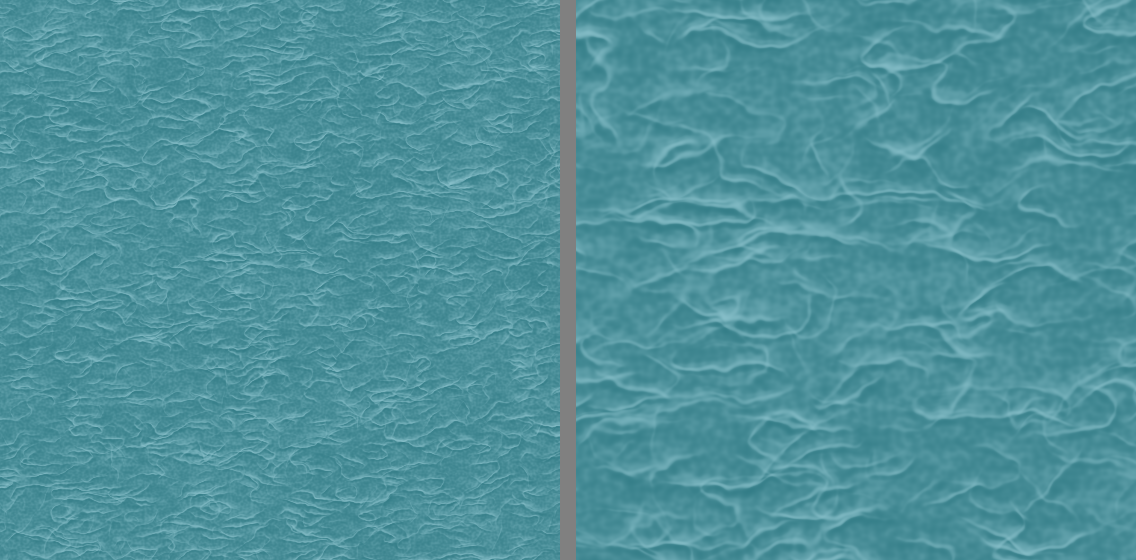
Left, the full canvas; right, a detail of the centre.
Give the GLSL for this texture, as a WebGL 1 fragment shader.

```glsl
precision highp float;
// Teal creased leather: thin, mostly level wrinkles with lit ridges and tight shadows.

#define BASE_COLOR vec3(0.290, 0.560, 0.600)
#define LIGHT_STEP vec3(0.140, 0.110, 0.110)
#define CREASE_SCALE vec2(12.0, 29.0)
#define CREASE_WIDTH 0.0014
#define SHADOW_WIDTH 0.0042
#define CREASE_LIGHT 1.45
#define CREASE_SHADOW 1.15
#define ANGLE_SPREAD 0.85
#define RIPPLE 0.46
#define MOTTLE 0.24
#define GRAIN 0.55
#define TONE_OFFSET -0.08

const int LAYERS = 9;
const float LEVEL_LAYERS = 6.0;

uniform vec2 u_resolution;

float hash(vec2 p) {
  vec3 q = fract(vec3(p.xyx) * 0.1031);
  q += dot(q, q.yzx + 33.33);
  return fract((q.x + q.y) * q.z);
}

vec2 cellGradient(vec2 cell) {
  float angle = 6.28318 * hash(cell);
  return vec2(cos(angle), sin(angle));
}

// Gradient noise: value in x, derivative in yz.
vec3 noise(vec2 p) {
  vec2 i = floor(p), f = fract(p);
  vec2 u = f * f * f * (f * (f * 6.0 - 15.0) + 10.0);
  vec2 du = 30.0 * f * f * (f * (f - 2.0) + 1.0);
  vec2 ga = cellGradient(i);
  vec2 gb = cellGradient(i + vec2(1.0, 0.0));
  vec2 gc = cellGradient(i + vec2(0.0, 1.0));
  vec2 gd = cellGradient(i + vec2(1.0, 1.0));
  float a = dot(ga, f);
  float b = dot(gb, f - vec2(1.0, 0.0));
  float c = dot(gc, f - vec2(0.0, 1.0));
  float d = dot(gd, f - vec2(1.0, 1.0));
  float k = a - b - c + d;
  float value = a + u.x * (b - a) + u.y * (c - a) + u.x * u.y * k;
  vec2 slope = ga + u.x * (gb - ga) + u.y * (gc - ga) + u.x * u.y * (ga - gb - gc + gd)
             + du * (u.yx * k + vec2(b, c) - a);
  return vec3(value, slope);
}

// Bends the plane so that the creases kink and wander.
vec2 crumple(vec2 p) {
  vec2 broad = vec2(noise(p * 13.0 + 41.0).x, noise(p * 13.0 + 83.0).x);
  vec2 fine = vec2(noise(p * 47.0 + 17.0).x, noise(p * 47.0 + 59.0).x);
  vec2 jagged = vec2(noise(p * 105.0 + 29.0).x, noise(p * 105.0 + 67.0).x);
  return p + 0.010 * broad + 0.0045 * fine + 0.0022 * jagged;
}

// One family of creases along noise contours: bright ridge, dark lower side.
float creases(vec2 p, float layer, float lineWidth) {
  float steep = step(LEVEL_LAYERS, layer);
  float angle = (hash(vec2(layer, 7.0)) - 0.5) * mix(ANGLE_SPREAD, 3.0, steep);
  float size = mix(0.75, 1.35, hash(vec2(layer, 19.0)));
  vec2 scale = mix(CREASE_SCALE, vec2(13.0, 18.0), steep) * size;
  mat2 turn = mat2(cos(angle), -sin(angle), sin(angle), cos(angle));
  vec2 shift = layer * vec2(31.7, 57.3);

  vec3 n = noise(turn * p * scale + shift);
  vec2 slope = (n.yz * scale) * turn;
  float steepness = max(length(slope), 10.0);
  float dist = n.x / steepness;
  float facing = slope.y / steepness;

  // Patches break the contours into short strokes of uneven strength.
  float patches = noise(p * vec2(13.0, 25.0) + shift.yx + 11.0).x;
  float strength = smoothstep(-0.05, 0.40, patches) * mix(1.0, 0.6, steep);
  float ridge = exp(-dist * dist / (lineWidth * lineWidth));
  float side = dist / SHADOW_WIDTH;
  float relief = facing * side * exp(-side * side);
  return strength * (CREASE_LIGHT * ridge * mix(0.45, 1.0, facing * facing)
                   + CREASE_SHADOW * relief);
}

void main() {
  vec2 p = gl_FragCoord.xy / min(u_resolution.x, u_resolution.y);
  float lineWidth = max(CREASE_WIDTH, 0.65 / min(u_resolution.x, u_resolution.y));
  vec2 bent = crumple(p);

  // Broad cloudy tone, shallow level ripples and fine hide grain.
  float tone = TONE_OFFSET;
  tone += MOTTLE * (noise(p * vec2(4.0, 7.0) + 5.0).x + 0.6 * noise(p * vec2(11.0, 19.0)).x);
  tone += RIPPLE * (0.6 * noise(bent * vec2(22.0, 58.0) + 23.0).x
                  + noise(bent * vec2(50.0, 105.0) + 71.0).x);
  tone += GRAIN * noise(p * vec2(190.0, 215.0) + 37.0).x;

  for (int i = 0; i < LAYERS; i++) {
    tone += creases(bent, float(i), lineWidth);
  }

  // Soft limits keep crossings from burning out.
  tone = tone > 0.0 ? 1.9 * (1.0 - exp(-tone / 1.6)) : 0.75 * (exp(tone / 0.75) - 1.0);
  gl_FragColor = vec4(BASE_COLOR + LIGHT_STEP * tone, 1.0);
}
```
